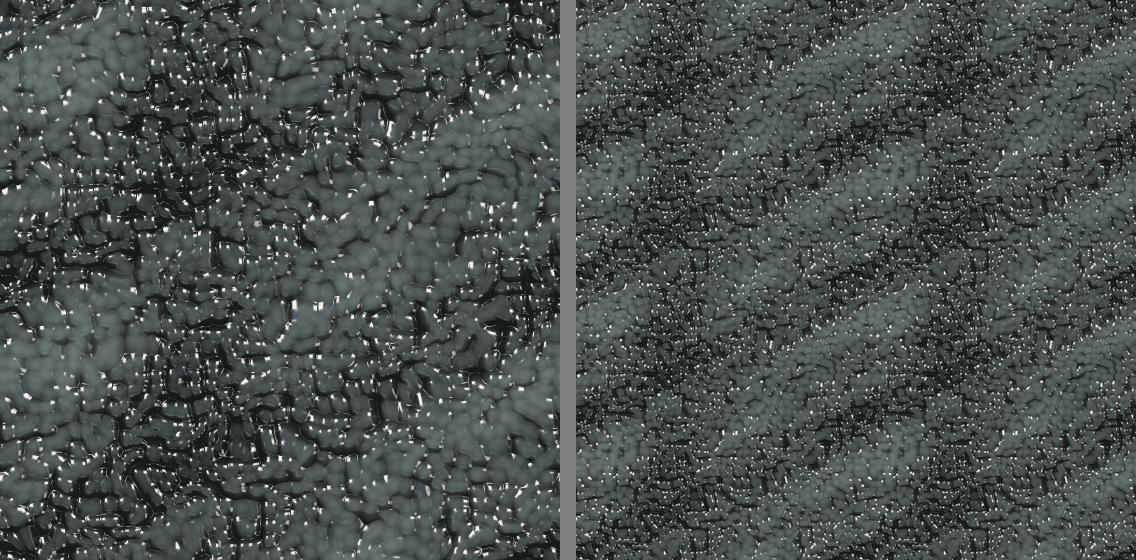
Left, the tile; right, the same tile 2 across and 2 down.
A WebGL 1 fragment shader for this texture:

```glsl
precision highp float;
uniform vec2 u_resolution;

#define PEBBLES 40.0        // pebbles across the canvas
#define PEBBLE_RELIEF 1.05  // height of one pebble, in pebble widths
#define BLEND 12.0          // sharpness of the creases
#define FOLDS 7.0           // slanted folds across the canvas
#define FOLD_HEIGHT 0.030
#define LUMPS 19.0
#define LUMP_HEIGHT 0.014
#define PATCHES 3.0         // broad light and dark areas
#define STEP 0.0012         // distance used for slopes

const vec3 STONE = vec3(0.92, 1.03, 1.02);
const vec3 SHEEN = vec3(0.20, 0.215, 0.235);
const vec3 GLINT = vec3(0.97, 0.955, 0.93);

vec2 hash2(vec2 p) {
  vec3 q = fract(vec3(p.xyx) * vec3(0.1031, 0.1030, 0.0973));
  q += dot(q, q.yzx + 33.33);
  return fract((q.xx + q.yz) * q.zy);
}

// Value noise that wraps after a whole number of cells
float noise(vec2 p, float period, float seed) {
  vec2 i = floor(p), f = fract(p);
  vec2 u = f * f * f * (f * (f * 6.0 - 15.0) + 10.0);
  vec2 a = mod(i, period) + seed, b = mod(i + 1.0, period) + seed;
  return mix(mix(hash2(a).x, hash2(vec2(b.x, a.y)).x, u.x),
             mix(hash2(vec2(a.x, b.y)).x, hash2(b).x, u.x), u.y);
}

// Sheared frame: features stretch up to the right and still tile
vec2 slant(vec2 p) { return vec2(p.x, 2.0 * p.y - p.x); }

float broadTone(vec2 p) {
  vec2 q = slant(p);
  return 0.62 * noise(q * PATCHES, PATCHES, 11.0)
       + 0.38 * noise(q * PATCHES * 2.0, PATCHES * 2.0, 47.0);
}

// Soft union of domes: low at the crowns, high in the creases
float crease(vec2 p) {
  vec2 q = p * PEBBLES, cell = floor(q), f = fract(q);
  float sum = 0.0;
  for (int y = -1; y <= 1; y++) {
    for (int x = -1; x <= 1; x++) {
      vec2 o = vec2(float(x), float(y));
      vec2 id = mod(cell + o, PEBBLES);
      vec2 d = o + 0.1 + 0.8 * hash2(id + 5.0) - f;
      sum += exp(-BLEND * (dot(d, d) + 0.22 * hash2(id + 91.0).x));
    }
  }
  return -log(sum) / BLEND;
}

// Returns the surface height and the crease depth
vec2 surface(vec2 p, float relief) {
  vec2 warp = vec2(noise(p * 12.0, 12.0, 23.0), noise(p * 12.0, 12.0, 67.0));
  float c = crease(p + 0.018 * warp);
  float h = FOLD_HEIGHT * noise(slant(p) * FOLDS, FOLDS, 31.0)
          + LUMP_HEIGHT * noise(p * LUMPS, LUMPS, 79.0)
          - relief * c / PEBBLES;
  return vec2(h, c);
}

// Soft rectangular light, seen at one tilt of the surface
float lightBox(vec2 tilt, vec2 center, vec2 halfSize) {
  vec2 d = abs(tilt - center) - halfSize;
  return 1.0 - smoothstep(-0.07, 0.09, max(d.x, d.y));
}

vec3 shade(vec2 p) {
  float broad = broadTone(p);
  float rough = 1.0 - smoothstep(0.35, 0.72, broad);
  float relief = PEBBLE_RELIEF * mix(0.62, 1.0, rough);
  vec2 here = surface(p, relief);
  vec2 tilt = vec2(here.x - surface(p + vec2(STEP, 0.0), relief).x,
                   here.x - surface(p + vec2(0.0, STEP), relief).x) / STEP;
  float steep = dot(tilt, tilt);

  // Matte body, darker in creases and on steep sides
  float body = 0.325 + 0.30 * (broad - 0.5) - 0.22 * (here.y - 0.15)
             + 0.035 * clamp(tilt.y, -1.0, 1.0) - 0.13 * min(steep, 1.0);
  vec3 color = STONE * max(body, 0.10);

  // Thin cool reflections along the shoulders
  float angle = atan(tilt.y, tilt.x + 0.0001);
  float ring = (sqrt(steep) - 0.66) / 0.09;
  float band = (tilt.y - 0.42) / 0.06;
  float sheen = exp(-ring * ring) * (0.5 + 0.5 * sin(3.0 * angle + 0.6))
              + 0.45 * exp(-band * band) * smoothstep(0.1, 0.5, abs(tilt.x));
  color += SHEEN * sheen * mix(0.5, 1.0, rough);

  // Bright glints from three lights
  float glint = lightBox(tilt, vec2(0.58, 0.62), vec2(0.17, 0.15))
              + lightBox(tilt, vec2(-0.62, 0.68), vec2(0.14, 0.19))
              + 0.7 * lightBox(tilt, vec2(0.82, -0.42), vec2(0.12, 0.15));
  return mix(color, GLINT, min(glint, 1.0));
}

void main() {
  vec3 color = vec3(0.0);
  for (int y = 0; y < 2; y++) {
    for (int x = 0; x < 2; x++) {
      vec2 offset = 0.5 * vec2(float(x), float(y)) - 0.25;
      color += shade((gl_FragCoord.xy + offset) / u_resolution);
    }
  }
  gl_FragColor = vec4(color * 0.25, 1.0);
}
```
